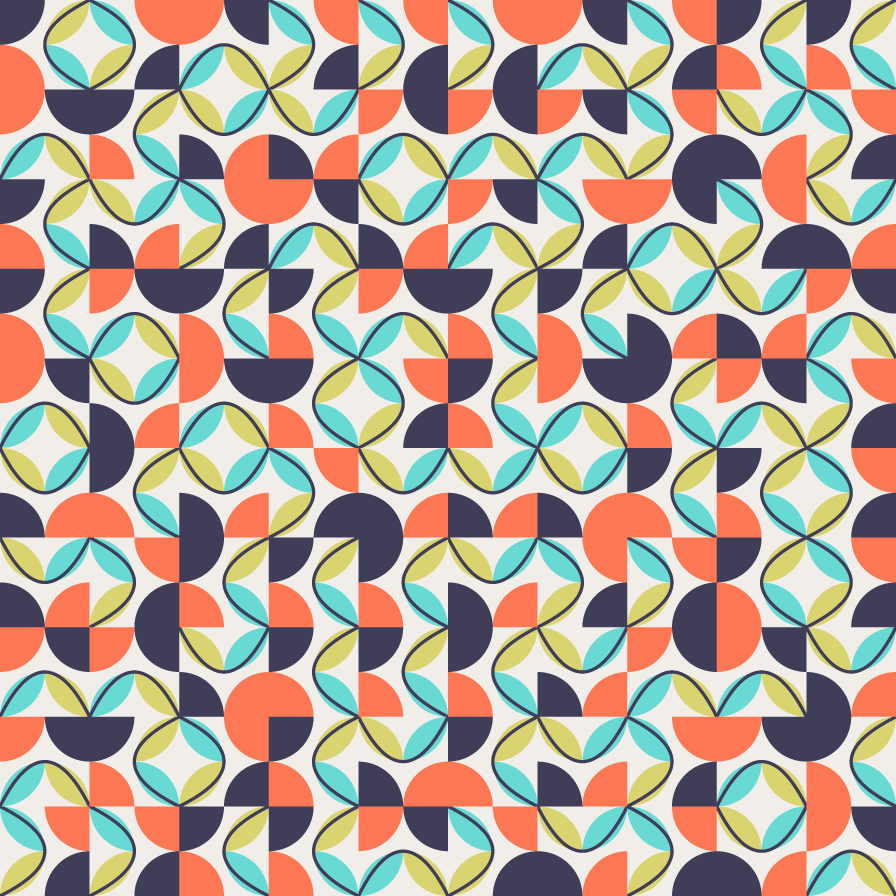
A Shadertoy shader for this pattern:

```glsl
#define TILES 10.0
#define LINE_HALF_WIDTH 0.037
#define SAMPLES 4
#define SEED 17.0
#define PAPER vec3(0.945, 0.935, 0.915)
#define NAVY vec3(0.25, 0.24, 0.35)
#define CORAL vec3(0.99, 0.47, 0.33)
#define LIME vec3(0.85, 0.83, 0.44)
#define AQUA vec3(0.41, 0.85, 0.83)

float hash(vec2 cell) {
    vec3 q = fract(vec3(cell.xyx + SEED) * 0.1031);
    q += dot(q, q.yzx + 33.33);
    return fract((q.x + q.y) * q.z);
}

// Turn the tile by a random number of quarter turns
vec2 quarterTurn(vec2 p, float turns) {
    if (turns >= 2.0) p = -p;
    return mod(turns, 2.0) < 0.5 ? p : vec2(-p.y, p.x);
}

// Tile spans -1..1: a pair of leaves on the left, two quarter discs on the right
vec3 tileColor(vec2 p) {
    vec2 folded = vec2(p.x, abs(p.y));
    bool upper = p.y > 0.0;
    vec3 color = PAPER;

    if (p.x > 0.0) {
        float disc = length(folded - vec2(1.0)) - 1.0;
        if (disc < 0.0) color = upper ? CORAL : NAVY;
    } else {
        float leaf = max(length(folded + vec2(1.0, 0.0)),
                         length(folded - vec2(0.0, 1.0))) - 1.0;
        if (leaf < 0.0) color = upper ? AQUA : LIME;
    }

    // Curve that links the two left corners through the centre
    float curve = abs(p.x + p.y * p.y) / sqrt(1.0 + 4.0 * p.y * p.y);
    return curve < LINE_HALF_WIDTH ? NAVY : color;
}

vec3 pattern(vec2 uv) {
    vec2 grid = uv * TILES;
    float turns = floor(4.0 * hash(floor(grid)));
    return tileColor(quarterTurn(fract(grid) * 2.0 - 1.0, turns));
}

void mainImage(out vec4 fragColor, in vec2 fragCoord) {
    // Average a grid of subsamples to smooth every edge
    vec3 sum = vec3(0.0);
    for (int j = 0; j < SAMPLES; j++) {
        for (int i = 0; i < SAMPLES; i++) {
            vec2 offset = (vec2(i, j) + 0.5) / float(SAMPLES) - 0.5;
            sum += pattern((fragCoord + offset) / iResolution.y);
        }
    }
    fragColor = vec4(sum / float(SAMPLES * SAMPLES), 1.0);
}
```
